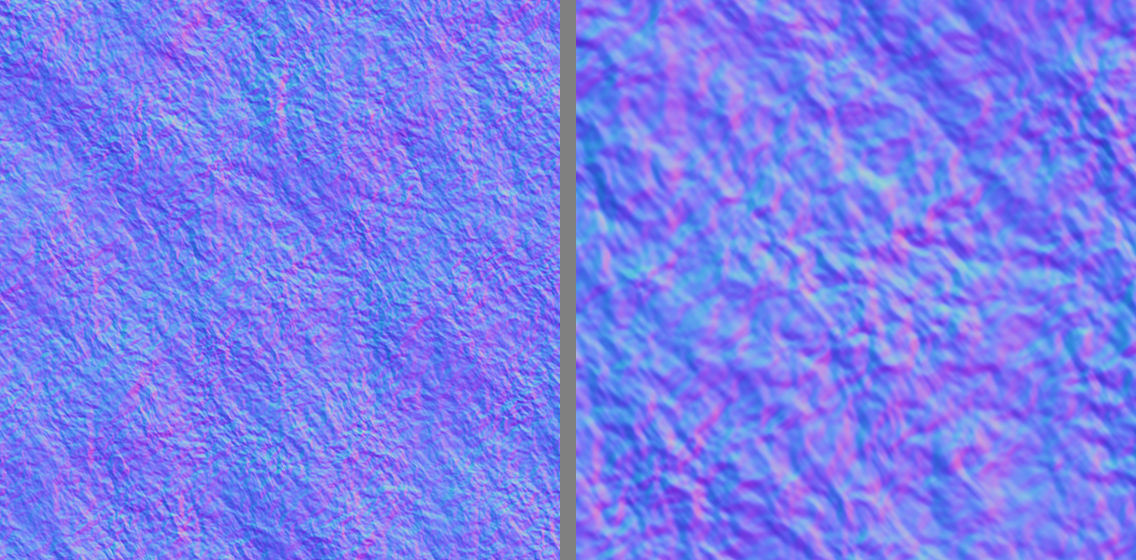
Left: the whole. Right: its middle third, enlarged.
This texture map is drawn by a WebGL 2 fragment shader. Its source:

```glsl
#version 300 es
precision highp float;

// Tangent-space normal map of weathered rock: a height field made of
// slanted gradient noise and scattered one-sided scarps is differentiated
// and its surface normal is stored as colour.

uniform vec2 u_resolution;
out vec4 fragColor;

// Layers: x = cells per canvas across the slant, y = slope strength
const vec2 BROAD  = vec2(6.0, 0.15);
const vec2 MEDIUM = vec2(30.0, 0.17);
const vec2 GRAIN  = vec2(80.0, 0.30);
const vec2 FINE   = vec2(165.0, 0.20);
const float GRAIN_ANGLE = 0.65;   // direction across the grain, radians
const float BROAD_ANGLE = 0.45;

// Scarps: direction they face (radians) and slope strength
const float CRACK_ANGLE = 0.43,  CRACK_SLOPE = 0.36;
const float LEDGE_ANGLE = -0.85, LEDGE_SLOPE = 0.24;
const float FLUTE_ANGLE = -0.18, FLUTE_SLOPE = 0.24;

const vec2 MEAN_TILT = vec2(-0.055, -0.02);
const float BLUE_GAIN = 0.967;
const float SAMPLE_STEP = 0.0013;

vec3 hash3(vec2 cell) {
    vec3 q = fract(cell.xyx * vec3(0.1031, 0.1030, 0.0973));
    q += dot(q, q.yxz + 33.33);
    return fract((q.xxy + q.yzz) * q.zyx);
}

float cornerRamp(vec2 cell, vec2 offset) {
    float angle = 6.28318 * hash3(cell).x;
    return dot(vec2(cos(angle), sin(angle)), offset);
}

// Gradient noise, roughly -0.7 to 0.7
float noise(vec2 p) {
    vec2 cell = floor(p), f = fract(p);
    vec2 w = f * f * f * (f * (f * 6.0 - 15.0) + 10.0);
    vec2 e = vec2(1.0, 0.0);
    float low  = mix(cornerRamp(cell, f), cornerRamp(cell + e, f - e), w.x);
    float high = mix(cornerRamp(cell + e.yx, f - e.yx),
                     cornerRamp(cell + 1.0, f - 1.0), w.x);
    return mix(low, high, w.y);
}

// Coordinates measured across and along a slanted direction
vec2 slant(vec2 p, float angle) {
    vec2 across = vec2(cos(angle), sin(angle));
    return vec2(dot(p, across), dot(p, vec2(-across.y, across.x)));
}

// Noise whose slope does not depend on its frequency
float layer(vec2 p, vec2 spec, float stretch) {
    return noise(p * spec.x * vec2(1.0, stretch) + spec.x) * spec.y / spec.x;
}

// Scattered ridges: a gentle rise, then a steep fall toward the facing side
float scarps(vec2 p, float facing, float cells, float halfLength, float width) {
    vec2 base = floor(p * cells);
    float height = 0.0;
    for (int j = -1; j <= 1; j++) {
        for (int i = -1; i <= 1; i++) {
            vec2 cell = base + vec2(i, j);
            vec3 rnd = hash3(cell + 17.0 * cells);
            vec2 d = slant(p - (cell + rnd.xy) / cells, facing + 0.5 * (rnd.z - 0.5));
            float rise = smoothstep(-5.0 * width, 0.0, d.x);
            float fall = 1.0 - smoothstep(0.0, width, d.x);
            float taper = 1.0 - smoothstep(0.2, 1.0, abs(d.y) / halfLength);
            height += rise * fall * taper * smoothstep(0.25, 0.9, rnd.z);
        }
    }
    return height * width;
}

float rockHeight(vec2 p) {
    vec2 bend = vec2(noise(p * 9.0 + 3.0), noise(p * 9.0 + 41.0));
    vec2 jag = vec2(noise(p * 48.0 + 7.0), noise(p * 48.0 + 71.0));
    vec2 warped = p + 0.012 * bend + 0.003 * jag;
    vec2 grainPos = slant(warped, GRAIN_ANGLE);

    // Worn and rough areas alternate
    float roughness = 0.95 + 0.6 * noise(p * 7.0 + 23.0) + 0.5 * noise(p * 21.0 + 5.0);

    float height = layer(slant(warped, BROAD_ANGLE), BROAD, 0.6);
    height += layer(grainPos, MEDIUM, 0.65);
    height += layer(grainPos, GRAIN, 0.8) * roughness;
    height += layer(grainPos, FINE, 0.85) * roughness;

    height += CRACK_SLOPE * scarps(warped, CRACK_ANGLE, 8.0, 0.075, 0.006);
    height += LEDGE_SLOPE * scarps(warped, LEDGE_ANGLE, 4.0, 0.12, 0.022);
    height += FLUTE_SLOPE * scarps(warped, FLUTE_ANGLE, 5.0, 0.11, 0.014);
    return height;
}

void main() {
    vec2 p = gl_FragCoord.xy / u_resolution.y;

    // Slope by forward differences
    vec2 e = vec2(SAMPLE_STEP, 0.0);
    float here = rockHeight(p);
    vec2 slope = vec2(rockHeight(p + e.xy), rockHeight(p + e.yx)) - here;

    // Pack the normal into colour
    vec3 normal = normalize(vec3(MEAN_TILT - slope / SAMPLE_STEP, 1.0));
    vec3 colour = 0.5 + 0.5 * normal;
    fragColor = vec4(colour * vec3(1.0, 1.0, BLUE_GAIN), 1.0);
}
```
